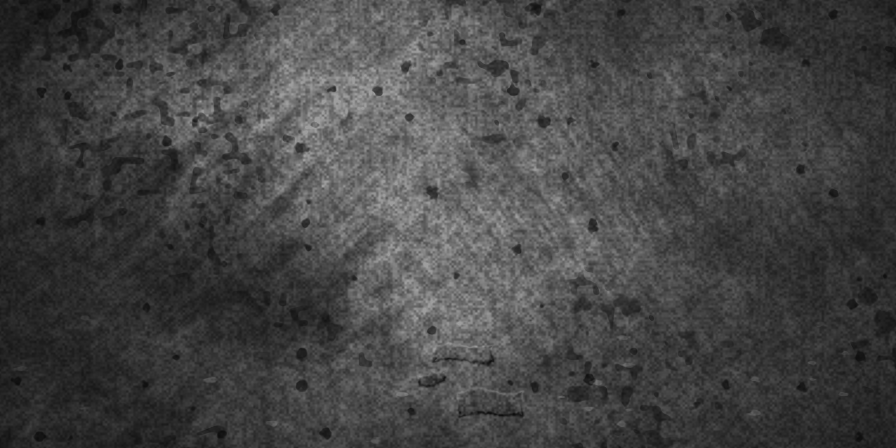
Reproduce this texture procedurally as a WebGL 1 fragment shader.

```glsl
precision highp float;
// Dark, worn plaster wall: broad soft lights and a vignette set the tone,
// warped noise gives stains and slanted trowel strokes, fine noise the grain,
// and a few scattered pits, chips and peeling flakes break up the surface.

uniform vec2 u_resolution;

float hash(vec2 p) {
  return fract(sin(dot(p, vec2(127.1, 311.7))) * 43758.5453);
}

float noise(vec2 p) {
  vec2 i = floor(p);
  vec2 f = fract(p);
  f = f * f * (3.0 - 2.0 * f);
  float low = mix(hash(i), hash(i + vec2(1.0, 0.0)), f.x);
  float high = mix(hash(i + vec2(0.0, 1.0)), hash(i + 1.0), f.x);
  return mix(low, high, f.y);
}

float fbm(vec2 p) {
  float sum = 0.0;
  float weight = 0.533;
  for (int i = 0; i < 4; i++) {
    sum += weight * noise(p);
    p = mat2(1.6, 1.2, -1.2, 1.6) * p + 7.3;
    weight *= 0.5;
  }
  return sum;
}

// Soft elliptical spot, 1 at its centre
float glow(vec2 p, vec2 centre, vec2 radius) {
  vec2 q = (p - centre) / radius;
  return exp(-dot(q, q));
}

// Noise drawn out along a direction, centred on zero
float strokes(vec2 p, float angle, float frequency) {
  vec2 along = vec2(cos(angle), sin(angle));
  vec2 q = vec2(dot(p, along), dot(p, vec2(-along.y, along.x)));
  return noise(q * frequency * vec2(0.16, 1.0)) - 0.5;
}

// Sparse ragged dots, at most one per cell
float specks(vec2 p, float density, float seed) {
  vec2 cell = floor(p) + seed;
  vec2 centre = 0.3 + 0.4 * vec2(hash(cell), hash(cell + 5.7));
  float radius = mix(0.07, 0.22, hash(cell + 9.1));
  float d = length(fract(p) - centre) + 0.16 * (noise(p * 7.0) - 0.5);
  return step(hash(cell + 3.3), density) * (1.0 - smoothstep(radius - 0.06, radius + 0.06, d));
}

// Peeling flake: darker inside, lit upper rim, shaded lower rim
float flake(vec2 p, vec2 centre, vec2 size) {
  vec2 q = p - centre;
  q.y += 0.006 * sin(q.x * 48.0 + centre.y * 60.0);
  q += 0.022 * (vec2(fbm(p * 28.0), fbm(p * 28.0 + 19.0)) - 0.5);
  vec2 edge = abs(q) - size;
  float d = length(max(edge, 0.0)) + min(max(edge.x, edge.y), 0.0);
  float inside = 1.0 - smoothstep(-0.003, 0.003, d);
  float rim = exp(-d * d / 0.000014);
  float side = smoothstep(-0.6, 0.6, q.y / size.y);
  return rim * mix(-0.17, 0.12, side) - 0.05 * inside;
}

// Broad light and dark areas of the wall
float wallTone(vec2 p) {
  float tone = 0.235;
  tone += 0.17 * glow(p, vec2(0.95, 0.75), vec2(0.42, 0.50));
  tone += 0.08 * glow(p, vec2(0.50, 0.85), vec2(0.30, 0.22));
  tone += 0.11 * glow(p, vec2(1.65, 0.78), vec2(0.35, 0.25));
  tone += 0.10 * glow(p, vec2(1.15, 0.35), vec2(0.35, 0.30));
  tone -= 0.13 * glow(p, vec2(0.58, 0.36), vec2(0.22, 0.16));
  tone -= 0.05 * glow(p, vec2(1.70, 0.50), vec2(0.25, 0.12));
  tone -= 0.07 * glow(p, vec2(1.38, 0.85), vec2(0.10, 0.25));
  return tone;
}

void main() {
  vec2 p = gl_FragCoord.xy / u_resolution.y;
  p.x += 1.0 - 0.5 * u_resolution.x / u_resolution.y;

  // Trowel strokes rise on the left and fall on the right
  float rightSide = smoothstep(0.85, 1.15, p.x);
  float coarse = mix(strokes(p, 0.85, 36.0), strokes(p, -0.95, 42.0), rightSide);
  float fine = mix(strokes(p, 0.75, 95.0), strokes(p, -1.0, 100.0), rightSide);
  float ridged = glow(p, vec2(1.28, 0.60), vec2(0.24, 0.18));
  float brushed = glow(p, vec2(0.45, 0.70), vec2(0.40, 0.35));

  // Stained base with ragged borders
  vec2 warp = vec2(fbm(p * 5.0), fbm(p * 5.0 + 31.0)) - 0.5;
  float tone = wallTone(p + 0.28 * warp + 0.05 * coarse);
  float stain = smoothstep(0.34, 0.66, fbm(p * 4.0 + warp + 0.5 * coarse + 12.0)) - 0.5;
  tone *= 1.0 + stain * mix(0.34, 0.16, rightSide);
  tone *= 1.0 + 0.45 * (fbm(p * 22.0) - 0.5);
  tone *= 1.0 + coarse * (0.07 + 0.20 * brushed) + fine * (0.10 + 0.22 * brushed + 0.32 * ridged);

  // Grain and clustered dark pores
  tone *= 1.0 + 0.46 * (noise(p * 190.0) - 0.5) + 0.28 * (noise(p * 97.0 + 40.0) - 0.5);
  float cluster = smoothstep(0.50, 0.66, fbm(p * 4.5 + 50.0));
  tone *= 1.0 - 0.40 * cluster * smoothstep(0.58, 0.80, noise(p * 55.0 + coarse));

  // Pits everywhere, pale chips near the bottom
  tone *= 1.0 - 0.55 * specks(p * 17.0, 0.12, 2.0);
  tone += 0.13 * specks(p * vec2(14.0, 30.0), 0.07, 60.0) * (1.0 - smoothstep(0.15, 0.45, p.y));

  for (int i = 0; i < 3; i++) {
    float n = float(i);
    vec2 centre = vec2(1.035 - 0.08 * sin(2.0 * n), 0.21 - 0.055 * n);
    vec2 size = vec2(0.064, 0.017) * (1.0 - 0.6 * mod(n, 2.0)) + 0.004 * n;
    tone += flake(p, centre, size);
  }

  // Vignette
  vec2 fromCentre = (p - vec2(1.0, 0.5)) * vec2(1.0, 1.6);
  tone *= 1.0 - 0.45 * smoothstep(0.5, 1.4, length(fromCentre));
  gl_FragColor = vec4(vec3(clamp(tone, 0.04, 0.62)), 1.0);
}
```
